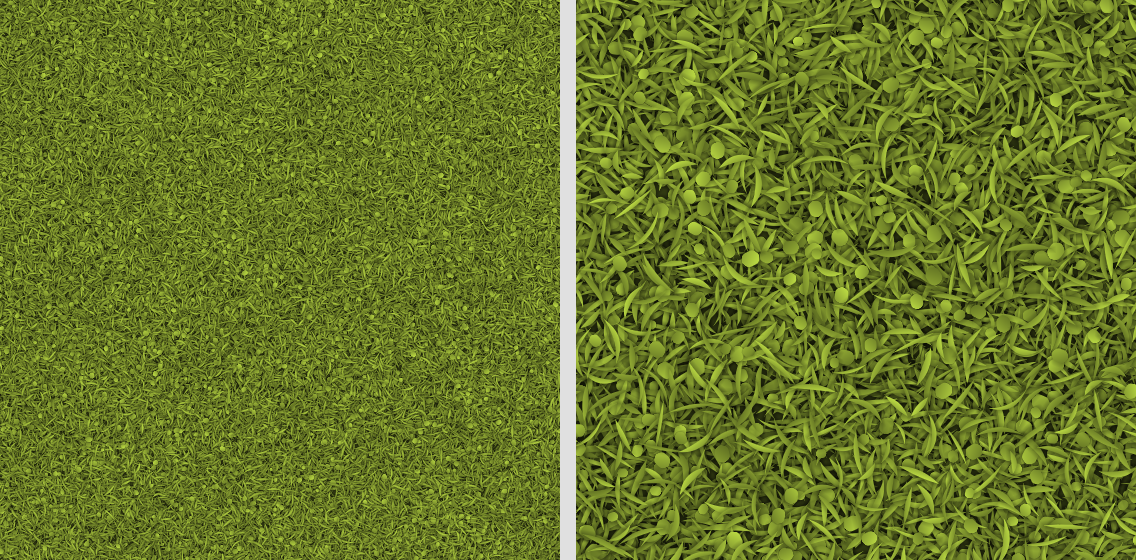
Left, the full canvas; right, a detail of the centre.
Give the GLSL for this texture, as a WebGL 1 fragment shader.

```glsl
precision highp float;

uniform vec2 u_resolution;

const vec3 GRASS = vec3(0.42, 0.49, 0.15);
const int LAYERS = 20;
const float CELLS = 52.0;            // blades per canvas side in each layer
const float SOIL_TONE = 0.45;
const float DEEP_TONE = 1.03;        // tone of the lowest blades
const float DEPTH_GAIN = 0.30;       // extra tone of the highest blades
const float TONE_SPREAD = 0.44;
const float LEAF_SHARE = 0.18;       // share of round clover leaves
const vec2 BLADE_LENGTH = vec2(0.0065, 0.0152);  // half lengths, min and max
const vec2 BLADE_WIDTH = vec2(0.0009, 0.0020);   // half widths, min and max
const vec2 LEAF_SIZE = vec2(0.0032, 0.0056);
const float BEND = 0.35;
const float SHADOW = 0.20;
const float SHADOW_REACH = 0.003;
const float MOTTLE = 0.045;

vec4 hash4(vec3 c) {
  vec4 q = fract(c.xyzx * vec4(0.1031, 0.1030, 0.0973, 0.1099));
  q += dot(q, q.wzxy + 33.33);
  return fract((q.xxyz + q.yzzw) * q.zywx);
}

mat2 rotation(float angle) {
  float c = cos(angle), s = sin(angle);
  return mat2(c, s, -s, c);
}

// Broad, uneven light made of warped sines, about -1 to 1
float mottle(vec2 p) {
  vec2 q = p + 0.05 * sin(p.yx * 17.0 + vec2(1.0, 4.0));
  float broad = sin(q.x * 13.0 + q.y * 7.0) * sin(q.y * 15.0 - q.x * 5.0 + 2.0);
  float fine = sin(q.x * 47.0 - q.y * 31.0) * sin(q.y * 53.0 + q.x * 29.0);
  return 0.5 * broad + 0.5 * fine;
}

// Lays one blade or leaf, with its shadow, over the tone below
float layBlade(float tone, vec2 p, vec4 look, vec4 form, float depth, float pixel) {
  float leaf = step(form.x, LEAF_SHARE);
  float len = mix(mix(BLADE_LENGTH.x, BLADE_LENGTH.y, look.w),
                  mix(LEAF_SIZE.x, LEAF_SIZE.y, look.w), leaf);
  float width = mix(mix(BLADE_WIDTH.x, BLADE_WIDTH.y, form.y), len * 0.8, leaf);

  p = rotation(look.z * 6.2831853) * p;
  float along = p.x / len;
  float along2 = along * along;
  float side = p.y - BEND * (form.z - 0.5) * 2.0 * len * along2 * (1.0 - leaf);
  float outline = width * (1.0 - along2 * mix(1.0, along2, leaf));
  float dist = max(abs(side) - outline, abs(p.x) - len);

  float shade = clamp(1.0 - dist / SHADOW_REACH, 0.0, 1.0);
  tone *= 1.0 - SHADOW * shade;

  float cover = clamp(0.5 - dist / pixel, 0.0, 1.0);
  float bladeTone = DEEP_TONE + DEPTH_GAIN * depth + TONE_SPREAD * (form.w - 0.5);
  bladeTone *= 1.0 + 0.10 * clamp(along, -1.0, 1.0)
                   - 0.10 * clamp(side / width, -1.0, 1.0);
  return mix(tone, bladeTone, cover);
}

void main() {
  vec2 p = gl_FragCoord.xy / u_resolution.y;
  float pixel = 1.0 / u_resolution.y;
  float tone = SOIL_TONE;

  // Layers from the soil up, each on its own turned grid
  for (int i = 0; i < LAYERS; i++) {
    float layer = float(i);
    float depth = layer / float(LAYERS - 1);
    vec2 grid = rotation(layer * 2.4) * p * CELLS + layer * vec2(7.31, 3.77);
    vec2 home = floor(grid);
    for (int y = -1; y <= 1; y++) {
      for (int x = -1; x <= 1; x++) {
        vec2 cell = home + vec2(float(x), float(y));
        vec4 look = hash4(vec3(cell, layer + 1.0));
        vec4 form = hash4(vec3(cell, layer + 61.0));
        vec2 offset = (grid - cell - look.xy) / CELLS;
        tone = layBlade(tone, offset, look, form, depth, pixel);
      }
    }
  }

  tone *= 1.0 + MOTTLE * mottle(p);
  gl_FragColor = vec4(GRASS * tone, 1.0);
}
```
